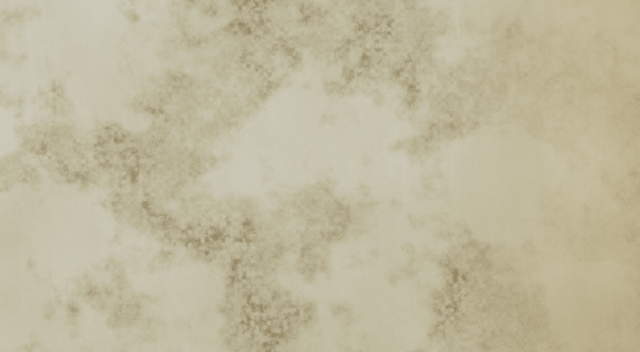
Write a Shadertoy shader that draws this texture.

```glsl
// Draws a pale polished-plaster wall with ragged, grainy tan blotches.

// Tones from lightest to darkest
const vec3 PALE  = vec3(0.785, 0.770, 0.693);
const vec3 CREAM = vec3(0.752, 0.731, 0.626);
const vec3 TAN   = vec3(0.718, 0.688, 0.568);
const vec3 UMBER = vec3(0.664, 0.624, 0.500);
const vec3 DEEP  = vec3(0.590, 0.540, 0.400);
const vec3 WARM_TINT = vec3(1.015, 0.990, 0.950);

// Feature frequencies, in cycles per canvas height
const float BLOTCH_FREQ = 5.2;
const float RAGGED_FREQ = 24.0;
const float GRAIN_FREQ  = 85.0;
const float CLOUD_FREQ  = 3.0;

// Feature strengths, in tone steps
const float BASE_TONE    = 0.08;
const float BLOTCH_DEPTH = 1.40;
const float GRAIN_DEPTH  = 2.3;
const float ACCENT_DEPTH = 1.5;
const float CLOUD_DEPTH  = 2.4;
const float SHADE_DEPTH  = 1.0;

float hash(vec2 p) {
    return fract(sin(dot(p, vec2(127.1, 311.7))) * 43758.5453);
}

float noise(vec2 p) {
    vec2 cell = floor(p), f = fract(p);
    f = f * f * (3.0 - 2.0 * f);
    float low  = mix(hash(cell), hash(cell + vec2(1, 0)), f.x);
    float high = mix(hash(cell + vec2(0, 1)), hash(cell + vec2(1, 1)), f.x);
    return mix(low, high, f.y);
}

// Fractal noise, centred on zero
float fbm(vec2 p) {
    float sum = 0.0, amp = 0.5;
    for (int i = 0; i < 5; i++) {
        sum += amp * (noise(p) - 0.5);
        p = mat2(1.6, 1.2, -1.2, 1.6) * p + 17.3;
        amp *= 0.5;
    }
    return sum;
}

// Blend through the five tones, one step per unit
vec3 toneColor(float tone) {
    vec3 color = mix(PALE, CREAM, clamp(tone, -0.5, 1.0));
    color = mix(color, TAN, clamp(tone - 1.0, 0.0, 1.0));
    color = mix(color, UMBER, clamp(tone - 2.0, 0.0, 1.0));
    return mix(color, DEEP, clamp(tone - 3.0, 0.0, 1.0));
}

void mainImage(out vec4 fragColor, in vec2 fragCoord) {
    vec2 uv = fragCoord / iResolution.xy;
    vec2 p = fragCoord / iResolution.y;

    // Ragged blotches, bent by a slow warp
    vec2 warp = vec2(fbm(p * 5.0 + 3.7), fbm(p * 5.0 + 41.2));
    float ragged = fbm(p * RAGGED_FREQ + 8.0);
    float field = fbm(p * BLOTCH_FREQ + warp * 1.5 + 12.4);
    float blotch = smoothstep(-0.10, 0.12, field + 0.25 * ragged);

    // Worn grain inside the blotches and soft dark creases on some of them
    float grain = fbm(p * GRAIN_FREQ) + 0.6 * ragged;
    float crease = 1.0 - smoothstep(0.0, 0.13, abs(fbm(p * 5.0 + warp * 1.8 + 60.0)));
    float accent = crease * smoothstep(0.0, 0.24, field + 0.30 * ragged);
    accent *= smoothstep(-0.30, 0.30, grain);

    // The right side is smoother, darker and warmer
    float right = smoothstep(0.62, 1.0, uv.x);
    float relief = 1.0 - 0.6 * smoothstep(0.68, 0.88, uv.x);

    float tone = BASE_TONE + SHADE_DEPTH * right;
    tone += 0.35 * smoothstep(0.68, 0.85, uv.x);
    tone += 0.55 * smoothstep(0.5, 0.0, uv.y);
    tone += CLOUD_DEPTH * fbm(p * CLOUD_FREQ + 30.0);
    tone += relief * blotch * (BLOTCH_DEPTH + GRAIN_DEPTH * grain);
    tone += relief * ACCENT_DEPTH * accent;

    // Faint vertical trowel streaks and fine tooth
    tone += 0.35 * fbm(p * vec2(45.0, 6.0));
    tone += 0.40 * (noise(p * 230.0) - 0.5);

    vec3 color = toneColor(tone);
    color *= mix(vec3(1.0), WARM_TINT, smoothstep(0.6, 1.0, uv.x));
    fragColor = vec4(color, 1.0);
}
```
